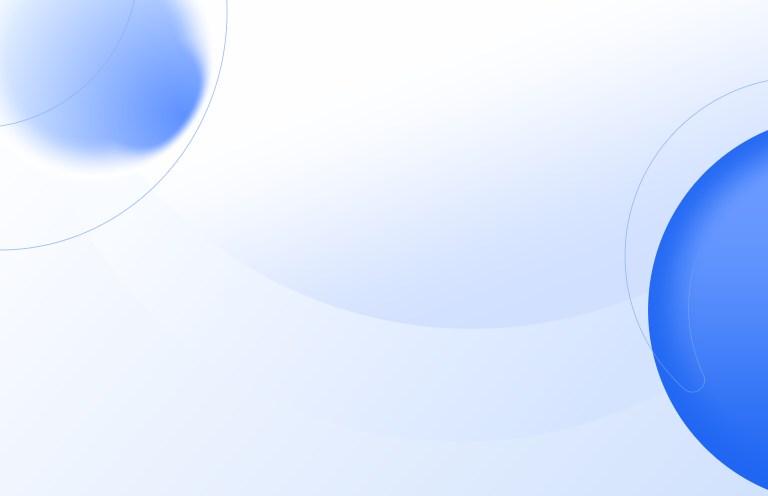
A Shadertoy shader for this background:

```glsl
// Pale blue backdrop with two large overlapping discs, a soft glowing ball at the
// upper left, a solid blue ball at the right, and thin outlines around both.
// All lengths are in canvas heights, origin at the lower left.

#define WHITE vec3(0.995, 0.997, 1.0)
#define PALE vec3(0.82, 0.88, 1.0)
#define LINE_BLUE vec3(0.53, 0.69, 0.98)
#define LINE_HALF 0.0008
#define GLOW_BALL vec3(0.1855, 0.889, 0.25)
#define GLOW_CORE vec2(0.367, 0.768)
#define SOLID_BALL vec3(1.6996, 0.375, 0.393)

// Signed distance to a circle given as centre and radius
float circle(vec2 p, vec3 c) {
    return length(p - c.xy) - c.z;
}

float fillMask(float d, float px) {
    return clamp(0.5 - d / px, 0.0, 1.0);
}

float lineMask(float d, float px) {
    return fillMask(abs(d) - LINE_HALF, px);
}

// Positive on the upper side of the line from centre to cap
float upperSide(vec2 p, vec2 centre, vec2 cap) {
    vec2 v = normalize(cap - centre);
    return dot(p - cap, vec2(v.y, -v.x));
}

vec3 backdrop(vec2 p, float px) {
    float down = 1.0 - p.y;

    // Diagonal wash
    float wash = dot(vec2(p.x, down), vec2(0.75, 0.66));
    vec3 col = mix(vec3(0.985, 0.991, 1.0), vec3(0.82, 0.885, 0.99),
                   clamp((wash - 0.25) / 1.57, 0.0, 1.0));

    // Faint lower disc
    float lowerTone = dot(vec2(p.x, down), vec2(0.8, 0.6));
    vec3 lower = mix(vec3(0.972, 0.983, 1.0), vec3(0.835, 0.895, 0.998),
                     clamp((lowerTone - 0.47) / 0.98, 0.0, 1.0));
    col = mix(col, lower, fillMask(circle(p, vec3(0.927, 0.990, 0.881)), px));

    // Upper disc, white at the top and blue along its lower rim
    float upperTone = dot(vec2(p.x, down), vec2(0.36, 0.93));
    vec3 upper = mix(WHITE, PALE, smoothstep(0.40, 0.96, upperTone));
    return mix(col, upper, fillMask(circle(p, vec3(0.952, 1.214, 0.877)), px));
}

vec3 glowBall(vec3 col, vec2 p) {
    float d = circle(p, GLOW_BALL);
    float spread = length(p - GLOW_CORE) / 0.4;
    vec3 body = mix(vec3(0.37, 0.57, 1.0), vec3(0.88, 0.93, 1.0), min(spread, 1.0));

    // The white rim narrows next to the core
    vec2 toCore = normalize(GLOW_CORE - GLOW_BALL.xy);
    float facing = dot(p - GLOW_BALL.xy, toCore) / max(length(p - GLOW_BALL.xy), 0.001);
    float rim = mix(0.085, 0.025, smoothstep(0.7, 1.0, facing));
    body = mix(body, WHITE, smoothstep(-rim, 0.0, d));
    return mix(col, body, 1.0 - smoothstep(-0.006, 0.014, d));
}

vec3 solidBall(vec3 col, vec2 p, float px) {
    float d = circle(p, SOLID_BALL);
    vec3 deep = vec3(0.12, 0.40, 0.95);
    vec3 body = mix(deep, vec3(0.41, 0.60, 1.0), smoothstep(-0.05, 0.62, p.y));
    body = mix(body, deep, 0.9 * smoothstep(-0.10, 0.0, d));
    return mix(col, body, fillMask(d, px));
}

// Outlines by the glowing ball: one ellipse and one arc
float leftLines(vec2 p, float px) {
    vec2 radii = vec2(0.4577, 0.480);
    float ellipse = (length((p - vec2(0.0, 0.976)) / radii) - 1.0) * radii.x;
    float arc = circle(p, vec3(-0.05, 1.071, 0.329));
    return max(lineMask(ellipse, px), lineMask(arc, px));
}

// Crescent outline: two arcs joined by a round cap
float crescentLine(vec2 p, float px) {
    vec2 outer = vec2(1.621, 0.484);
    vec2 inner = vec2(1.706, 0.379);
    vec3 cap = vec3(1.396, 0.234, 0.0245);
    float outerSide = upperSide(p, outer, cap.xy);
    float innerSide = upperSide(p, inner, cap.xy);

    float outerArc = lineMask(circle(p, vec3(outer, length(cap.xy - outer) + cap.z)), px);
    float innerArc = lineMask(circle(p, vec3(inner, length(cap.xy - inner) - cap.z)), px);
    float capArc = lineMask(circle(p, cap), px);

    outerArc *= step(0.0, outerSide);
    innerArc *= step(0.0, innerSide) * (1.0 - smoothstep(0.38, 0.55, p.y));
    capArc *= step(outerSide, 0.0) * step(innerSide, 0.0);
    return max(outerArc, max(innerArc, capArc));
}

void mainImage(out vec4 fragColor, in vec2 fragCoord) {
    vec2 p = fragCoord / iResolution.y;
    float px = 1.0 / iResolution.y;

    vec3 col = backdrop(p, px);
    col = glowBall(col, p);
    col = solidBall(col, p, px);

    // Lines are fainter over the solid ball
    float onBall = fillMask(circle(p, SOLID_BALL), px);
    float lines = max(leftLines(p, px), crescentLine(p, px));
    col = mix(col, LINE_BLUE, lines * mix(0.85, 0.55, onBall));
    fragColor = vec4(col, 1.0);
}
```
